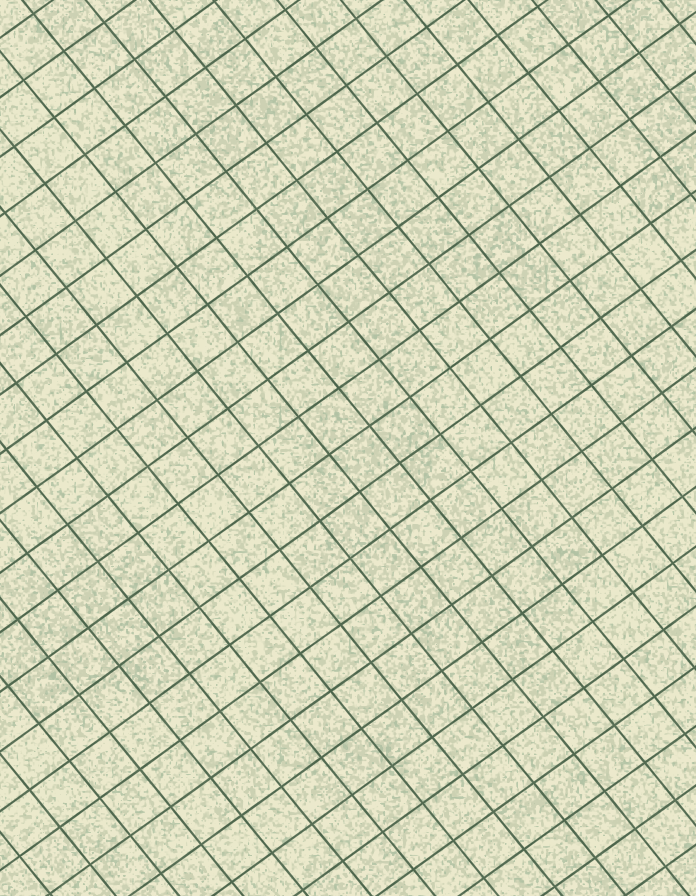
Reproduce this pattern procedurally as a Shadertoy shader.

```glsl
float hash(vec2 cell) {
    vec3 h = fract(vec3(cell.xyx) * 0.1031);
    h += dot(h, h.yzx + 33.33);
    return fract((h.x + h.y) * h.z);
}

float valueNoise(vec2 p) {
    vec2 cell = floor(p), f = fract(p);
    f = f * f * (3.0 - 2.0 * f);
    return mix(mix(hash(cell), hash(cell + vec2(1, 0)), f.x),
               mix(hash(cell + vec2(0, 1)), hash(cell + 1.0), f.x), f.y);
}

// Cream stock with fine grain, green flecks and broad cloudy mottling
vec3 paper(vec2 p) {
    float mottle = 0.6 * valueNoise(p * 7.0 + 3.0) + 0.4 * valueNoise(p * 19.0 + 40.0);
    float grain = 0.6 * valueNoise(p * 370.0 + 11.0) + 0.4 * valueNoise(p * 215.0 + 90.0);
    float light = smoothstep(0.31, 0.59, grain + 0.22 * (mottle - 0.5));
    vec3 color = mix(vec3(0.80, 0.82, 0.70), vec3(0.925, 0.915, 0.80), light);

    float fleck = smoothstep(0.68, 0.9, valueNoise(p * 310.0 + 170.0) - 0.2 * (mottle - 0.5));
    color = mix(color, vec3(0.66, 0.74, 0.62), 0.75 * fleck);
    return color + 0.018 * (mottle - 0.5) * vec3(-1.0, -0.3, -0.8);
}

// Ink coverage of the skewed grid spanned by two cell edges
float gridInk(vec2 p, float pixel) {
    vec2 falling = vec2(0.0341, -0.0418), rising = vec2(0.0448, 0.0323);
    mat2 lattice = mat2(falling, rising);
    vec2 wobble = vec2(valueNoise(p * 9.0 + 20.0), valueNoise(p * 9.0 + 60.0)) - 0.5;
    vec2 cell = inverse(lattice) * (p - vec2(0.3783, 0.5668) + 0.0012 * wobble);

    // Perpendicular distance to the nearest line of each family
    vec2 spacing = abs(determinant(lattice)) / vec2(length(rising), length(falling));
    vec2 dist = abs(fract(cell + 0.5) - 0.5) * spacing;

    float halfWidth = 0.00125 + 0.0003 * (valueNoise(p * 60.0 + 7.0) - 0.5);
    float soft = max(0.7 * pixel, 0.0006);
    vec2 ink = 1.0 - smoothstep(halfWidth - soft, halfWidth + soft, dist);
    return max(ink.x, ink.y) * mix(0.88, 1.0, valueNoise(p * 130.0 + 30.0));
}

void mainImage(out vec4 fragColor, in vec2 fragCoord) {
    vec2 p = fragCoord / iResolution.y;
    vec3 color = mix(paper(p), vec3(0.29, 0.39, 0.29), gridInk(p, 1.0 / iResolution.y));
    fragColor = vec4(color, 1.0);
}
```
